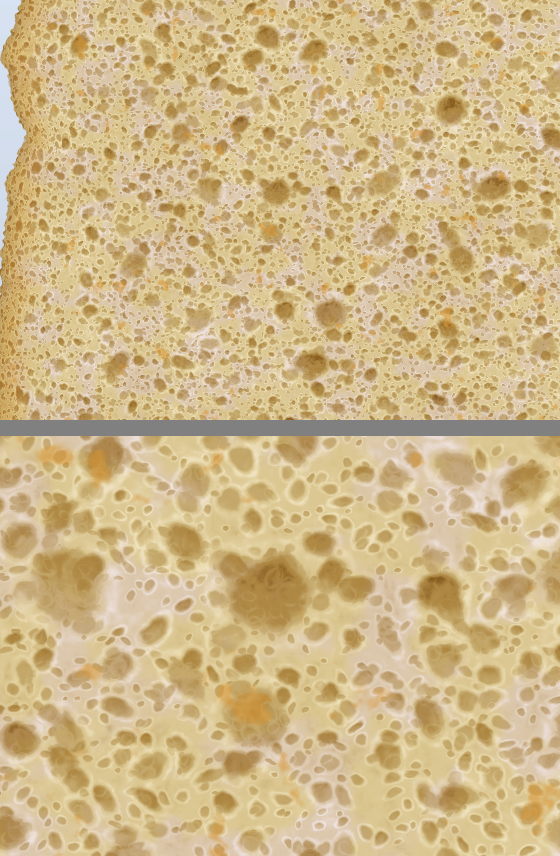
Top: the whole. Bottom: its middle third, enlarged.
A WebGL 1 fragment shader for this texture:

```glsl
precision highp float;
// Close view of a bread slice: porous golden crumb with a rough crust at the left.
uniform vec2 u_resolution;

#define BIG_SCALE 9.5
#define MID_SCALE 20.0
#define SMALL_SCALE 37.0
#define TINY_SCALE 72.0
#define WARP 0.011
#define WALL_TONE 0.73
#define RIM_GAIN 0.13
#define GRAIN 0.30
#define CRUST_WIDTH 0.11

const vec3 HOLLOW = vec3(0.53, 0.36, 0.12);
const vec3 SHADE = vec3(0.68, 0.53, 0.26);
const vec3 GOLD = vec3(0.77, 0.66, 0.42);
const vec3 CREAM = vec3(0.86, 0.78, 0.57);
const vec3 PALE = vec3(0.94, 0.89, 0.75);
const vec3 CRUST = vec3(0.70, 0.47, 0.17);
const vec3 TOAST = vec3(0.84, 0.58, 0.20);
const vec3 BACKDROP = vec3(0.82, 0.86, 0.92);

float hash(vec2 p) {
  return fract(sin(dot(p, vec2(127.1, 311.7))) * 43758.5453);
}

float noise(vec2 p) {
  vec2 i = floor(p), f = fract(p);
  f = f * f * (3.0 - 2.0 * f);
  return mix(mix(hash(i), hash(i + vec2(1.0, 0.0)), f.x),
             mix(hash(i + vec2(0.0, 1.0)), hash(i + vec2(1.0, 1.0)), f.x), f.y);
}

float fbm(vec2 p) {
  float sum = 0.0, gain = 0.5;
  for (int k = 0; k < 4; k++) {
    sum += gain * noise(p);
    p = p * 2.03 + 17.3;
    gain *= 0.5;
  }
  return sum / 0.9375;
}

float bell(float x, float width) {
  return exp(-x * x / (width * width));
}

// Scattered tilted oval pores: x is the darkness, y the bright rim.
vec2 pores(vec2 p, float scale, float density, float strength) {
  p = p * scale + scale * 3.7;
  vec2 cell = floor(p), result = vec2(0.0);
  for (int j = -1; j <= 1; j++) {
    for (int i = -1; i <= 1; i++) {
      vec2 id = cell + vec2(float(i), float(j));
      float present = step(hash(id + 5.3), density);
      vec2 center = id + 0.12 + 0.76 * vec2(hash(id), hash(id + 31.7));
      float angle = (hash(id + 11.9) - 0.5) * 2.2;
      float radius = mix(0.17, 0.40, hash(id + 47.1));
      float stretch = mix(0.95, 1.35, hash(id + 71.3));
      float c = cos(angle), s = sin(angle);
      vec2 away = p - center;
      vec2 oval = vec2(c * away.x + s * away.y, c * away.y - s * away.x);
      float d = length(oval * vec2(1.0 / stretch, stretch)) / radius;
      float depth = 1.0 - smoothstep(0.60, 1.08, d);
      float shadow = 0.90 + 0.22 * away.y / radius;
      float dark = depth * shadow * strength * mix(0.55, 1.15, hash(id + 93.7));
      result = max(result, present * vec2(dark, bell(d - 1.18, 0.20)));
    }
  }
  return result;
}

// Tone from 0 to 1 to crumb colour.
vec3 crumbColor(float t) {
  vec3 c = mix(HOLLOW, SHADE, smoothstep(0.0, 0.20, t));
  c = mix(c, GOLD, smoothstep(0.20, 0.47, t));
  c = mix(c, CREAM, smoothstep(0.47, 0.73, t));
  return mix(c, PALE, smoothstep(0.73, 1.0, t));
}

// Horizontal position of the ragged left outline.
float outline(float y) {
  float bumps = 0.036 * bell(y - 0.68, 0.05) - 0.035 * bell(y - 0.87, 0.06);
  return 0.07 * y - 0.021 + bumps + 0.022 * (fbm(vec2(y * 28.0, 4.0)) - 0.5);
}

void main() {
  vec2 p = gl_FragCoord.xy / u_resolution.y;
  float inside = p.x - outline(p.y) + 0.008 * (noise(p * 110.0) - 0.5);

  // Pores are squeezed sideways near the crust and ragged everywhere.
  vec2 q = p;
  q.x -= 0.09 * exp(-max(inside, 0.0) / 0.08);
  q += WARP * (vec2(fbm(p * 42.0), fbm(p * 42.0 + 63.0)) - 0.5);
  float crust = 1.0 - smoothstep(0.01, CRUST_WIDTH, inside + 0.07 * (fbm(p * 16.0) - 0.5));
  float open = 1.0 - 0.6 * crust;

  vec2 foam = pores(q, BIG_SCALE, 0.38 * open, 0.60);
  foam = max(foam, pores(q + 0.13, MID_SCALE, 0.62 * open, 0.55));
  foam = max(foam, pores(q + 0.29, SMALL_SCALE, 0.85, 0.45));
  foam = max(foam, pores(q + 0.41, TINY_SCALE, 0.72, 0.32));

  // Crumb tone with fine grain and broad unevenness.
  float grain = fbm(q * vec2(130.0, 115.0)) - 0.5;
  float tone = WALL_TONE + RIM_GAIN * foam.y * (1.0 - foam.x) - foam.x;
  tone += GRAIN * grain + 0.20 * (fbm(p * 9.0) - 0.5);
  vec3 color = crumbColor(clamp(tone, 0.0, 1.0));

  // Milky patches and sparse toasted flecks.
  float milky = smoothstep(0.42, 0.68, fbm(p * 24.0 + 8.0));
  color = mix(color, color * vec3(1.0, 1.0, 1.18), milky);
  float fleck = smoothstep(0.70, 0.82, fbm(p * 31.0 + 90.0));
  color = mix(color, TOAST, 0.55 * fleck);

  // Browned crust, darkest along the outline.
  vec3 browned = mix(CRUST, vec3(0.87, 0.73, 0.42), smoothstep(0.25, 0.95, tone));
  color = mix(color, browned, 0.75 * crust);
  color *= 1.0 - 0.16 * exp(-max(inside, 0.0) / 0.018);

  vec3 backdrop = BACKDROP * (0.97 + 0.06 * p.y);
  color = mix(backdrop, color, smoothstep(-0.002, 0.002, inside));
  gl_FragColor = vec4(color, 1.0);
}
```
